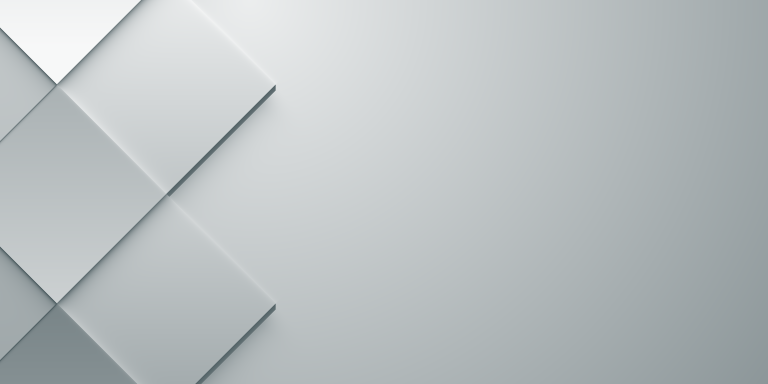
This background is drawn by a Shadertoy shader. Its source:

```glsl
const float SIDE = 0.403;  // side of one diamond tile

// Soft falloff from an edge at distance d
float falloff(float d, float width) {
    return exp(-max(d, 0.0) / width);
}

// Cool grey: darker values lean towards blue-green
vec3 coolGrey(float v) {
    return v + (1.0 - v) * vec3(-0.075, 0.02, 0.045);
}

// Light spreading from the upper left of the wall
float wallLight(vec2 p) {
    return 0.93 - 0.208 * length(p - vec2(0.65, 1.0));
}

// Face brightness of a tile, by column, centre height and local height
float tileLight(float column, float centreY, float y) {
    if (column > 0.5) return 0.686 + 0.21 * centreY + 0.3 * y;
    if (column > -0.5) return 0.595 + 0.315 * centreY - 0.22 * y;
    return 0.63 + 0.18 * centreY + 0.1 * y;
}

vec3 scene(vec2 p) {
    // Diagonal lattice: x runs to the upper right, y to the lower right
    vec2 origin = vec2(0.148, 0.495);
    vec2 q = p - origin;
    vec2 diagonal = vec2(q.x + q.y, q.x - q.y) * 0.70711;
    vec2 cell = floor(diagonal / SIDE + 0.5);
    vec2 local = diagonal - cell * SIDE;
    float column = cell.x + cell.y;
    vec2 centre = origin + vec2(column, cell.x - cell.y) * SIDE * 0.70711;
    vec2 offset = p - centre;

    // Distances to the cell edges
    float upperLeft = local.y + 0.5 * SIDE;
    float lowerLeft = local.x + 0.5 * SIDE;
    float upperRight = 0.5 * SIDE - local.x;

    float v = column > 1.5 ? wallLight(p) : tileLight(column, centre.y, offset.y);

    if (column > 1.5 && column < 2.5) {
        // Wall beside the tiles: cast shadow, thick side, pale rim
        float fade = smoothstep(0.0, 0.07, upperRight);
        v *= 1.0 - 0.26 * falloff(upperLeft, 0.03) * fade;
        if (upperLeft < 0.011 && offset.x < 0.0) v = 0.37 + 6.0 * upperLeft;
        v += 0.04 * falloff(lowerLeft, 0.006);
    } else if (column > 0.5 && column < 1.5) {
        // Outer tiles: shadow from the raised column, bright bevels
        v *= 1.0 - 0.28 * falloff(upperLeft, 0.022);
        v *= 1.0 - 0.32 * falloff(upperLeft, 0.006);
        v += 0.08 * falloff(lowerLeft, 0.014);
        v += 0.05 * falloff(upperRight, 0.008);
    } else if (column > -0.5 && column < 0.5) {
        // Raised tiles: thin seam and a lit edge
        v *= 1.0 - 0.5 * falloff(upperLeft, 0.0025);
        v += 0.06 * falloff(upperRight, 0.004);
    } else if (column < -0.5) {
        // Inner tiles: shadow under the raised column
        v *= 1.0 - 0.2 * falloff(upperRight, 0.025);
        v *= 1.0 - 0.5 * falloff(upperRight, 0.004);
    }
    return coolGrey(clamp(v, 0.0, 0.97));
}

void mainImage(out vec4 fragColor, in vec2 fragCoord) {
    // Average nine samples to smooth the edges
    vec3 sum = vec3(0.0);
    for (int i = 0; i < 9; i++) {
        vec2 jitter = (vec2(i % 3, i / 3) - 1.0) / 3.0;
        sum += scene((fragCoord + jitter) / iResolution.y);
    }
    fragColor = vec4(sum / 9.0, 1.0);
}
```
